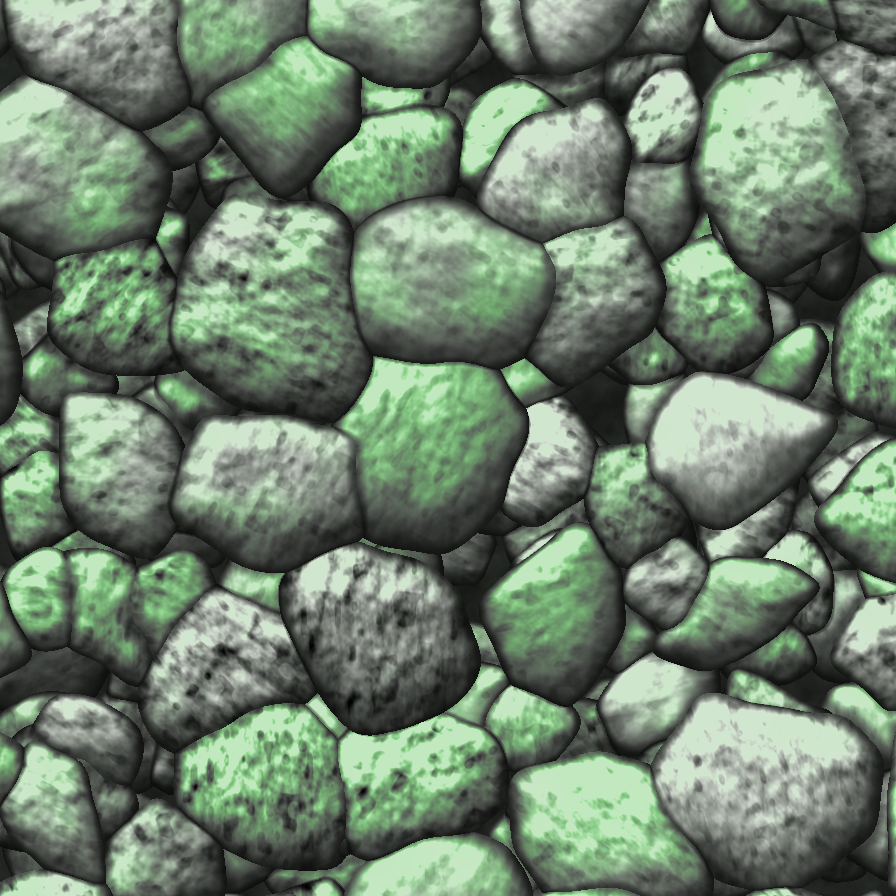
A three.js fragment shader for this texture:

```glsl
// Draws a pile of rounded river stones, grey and mossy green, lit from above.
varying vec2 vUv;

const vec3 LIGHT = vec3(-0.29, 0.68, 0.67);
const vec3 GAP_COLOR = vec3(0.10, 0.11, 0.10);
const vec3 GREY_TINT = vec3(0.95, 0.99, 0.94);
const vec3 GREEN_TINT = vec3(0.68, 1.03, 0.67);
const vec3 PALE_TINT = vec3(0.89, 1.0, 0.88);
const float ROUNDNESS = 9.0;
const float GROUND = -0.12;

// Nearest surface plus what is needed to shade its contacts.
struct Surface {
  float height;   // top surface
  float below;    // next surface underneath
  float skirt;    // shadow volume around neighbouring stones
  float rim;      // 0 at the stone centre, 1 at its outline
  float seed;
  vec2 slope;
};

float hash(vec2 p) {
  vec3 q = fract(p.xyx * 0.1031);
  q += dot(q, q.yzx + 33.33);
  return fract((q.x + q.y) * q.z);
}

float noise(vec2 p) {
  vec2 cell = floor(p);
  vec2 f = fract(p);
  f = f * f * (3.0 - 2.0 * f);
  float low = mix(hash(cell), hash(cell + vec2(1.0, 0.0)), f.x);
  float high = mix(hash(cell + vec2(0.0, 1.0)), hash(cell + 1.0), f.x);
  return mix(low, high, f.y);
}

float fbm(vec2 p) {
  float sum = 0.0;
  float gain = 0.5;
  for (int i = 0; i < 4; i++) {
    sum += gain * noise(p);
    p = mat2(1.6, 1.2, -1.2, 1.6) * p + 17.3;
    gain *= 0.55;
  }
  return sum;
}

mat2 rotation(float angle) {
  float c = cos(angle);
  float s = sin(angle);
  return mat2(c, s, -s, c);
}

// Rounded irregular polygon: xy is the gradient, z is 1 on the outline.
vec3 pebble(vec2 p, float seed) {
  float sum = 0.0;
  vec2 gradient = vec2(0.0);
  for (int i = 0; i < 7; i++) {
    vec2 key = vec2(float(i) * 3.7 + 1.0, seed * 91.0);
    float angle = 6.2832 * (float(i) + 0.75 * hash(key)) / 7.0;
    vec2 facet = vec2(cos(angle), sin(angle)) / mix(0.8, 1.1, hash(key + 40.0));
    float reach = max(dot(p, facet), 0.0);
    float weight = pow(reach, ROUNDNESS - 1.0);
    sum += weight * reach;
    gradient += weight * facet;
  }
  float d = pow(sum, 1.0 / ROUNDNESS);
  return vec3(gradient / max(pow(d, ROUNDNESS - 1.0), 1e-5), d);
}

// Scatters one stone per grid cell and keeps the highest surface.
void addStones(inout Surface s, vec2 p, float cells, float minSize, float maxSize, float base) {
  vec2 home = floor(p * cells);
  for (int y = -1; y <= 1; y++) {
    for (int x = -1; x <= 1; x++) {
      vec2 cell = home + vec2(float(x), float(y));
      vec2 key = cell + cells * 13.0 + 50.0;
      float seed = hash(key);
      vec2 jitter = vec2(hash(key + 7.1), hash(key + 19.7)) - 0.5;
      float radius = mix(minSize, maxSize, hash(key + 31.3)) / cells;
      vec2 axes = vec2(1.0, mix(0.66, 0.96, hash(key + 43.9)));
      mat2 turn = rotation(6.2832 * hash(key + 57.0));
      vec2 local = (p - (cell + 0.5 + 0.55 * jitter) / cells) * turn / (radius * axes);
      if (dot(local, local) > 4.0) continue;

      vec3 shape = pebble(local, seed);
      float d = shape.z;
      float lift = base + 0.045 * hash(key + 71.0);
      if (d >= 1.0) {
        s.skirt = max(s.skirt, lift + 0.02 - 1.8 * radius * (d - 1.0));
        continue;
      }
      float dome = sqrt(1.0 - d * d * d);
      float height = lift + 0.55 * radius * dome;
      if (height > s.height) {
        vec2 slope = turn * (shape.xy / axes) * 0.85 * d * d / max(dome, 0.25);
        s = Surface(height, s.height, s.skirt, d, seed, slope);
      } else {
        s.below = max(s.below, height);
      }
    }
  }
}

vec3 stoneColor(Surface s, vec2 p) {
  // Each stone has its own grain direction, stretch and roughness.
  float rough = mix(0.5, 1.5, hash(vec2(s.seed * 170.0, 3.0)));
  mat2 turn = rotation(s.seed * 40.0);
  vec2 stretch = vec2(32.0, mix(34.0, 52.0, hash(vec2(s.seed * 210.0, 9.0))));
  vec2 grainUv = p * turn * stretch + s.seed * 90.0;
  vec2 towardLight = (normalize(LIGHT.xy) * 0.009) * turn * stretch;
  float grain = fbm(grainUv);
  float bump = grain - fbm(grainUv + towardLight);
  float patches = fbm(p * 10.0 + s.seed * 60.0);
  float pits = 1.0 - smoothstep(0.2, 0.38, noise(grainUv * 2.2 + 5.0));
  float speckle = noise(p * 120.0 + s.seed * 70.0) - 0.5;

  vec3 normal = normalize(vec3(s.slope, 1.0));
  float diffuse = max(dot(normal, LIGHT), 0.0);
  float albedo = mix(0.68, 1.26, hash(vec2(s.seed * 130.0, 5.0)));
  float value = albedo * (0.19 + 0.8 * diffuse * diffuse + 0.14 * diffuse);
  value *= 0.68 + 0.76 * patches;
  value *= 1.0 + rough * (1.35 * bump + 0.5 * (grain - 0.46) - 0.25 * pits + 0.2 * speckle);

  // Darken outlines, creases and areas beneath neighbours.
  value *= mix(0.3, 1.0, 1.0 - smoothstep(0.84, 1.0, s.rim));
  value *= mix(0.45, 1.0, smoothstep(0.0, 0.014, s.height - s.below));
  value *= mix(1.0, 0.42, smoothstep(-0.008, 0.03, s.skirt - s.height));

  float moss = hash(vec2(s.seed * 310.0, 11.0)) + 1.1 * (patches - 0.45);
  moss = smoothstep(0.1, 0.9, moss) * smoothstep(0.2, 0.62, value);
  vec3 tint = mix(GREY_TINT, GREEN_TINT, moss);
  tint = mix(tint, PALE_TINT, 0.75 * smoothstep(0.72, 0.92, value));
  return GAP_COLOR * 0.4 + tint * min(value, 0.86);
}

void main() {
  vec2 wobble = vec2(noise(vUv * 19.0), noise(vUv * 19.0 + 37.0)) - 0.5;
  vec2 p = vUv + 0.014 * wobble;

  Surface s = Surface(GROUND, GROUND - 0.1, GROUND, 0.0, 0.0, vec2(0.0));
  addStones(s, p, 9.0, 0.52, 0.7, -0.07);
  addStones(s, p, 7.5, 0.46, 0.66, -0.03);
  addStones(s, p, 5.4, 0.44, 0.74, 0.0);

  vec3 gap = GAP_COLOR * (0.6 + 1.1 * fbm(vUv * 40.0));
  vec3 color = mix(gap, stoneColor(s, vUv), step(GROUND + 0.001, s.height));
  gl_FragColor = vec4(color, 1.0);
}
```
